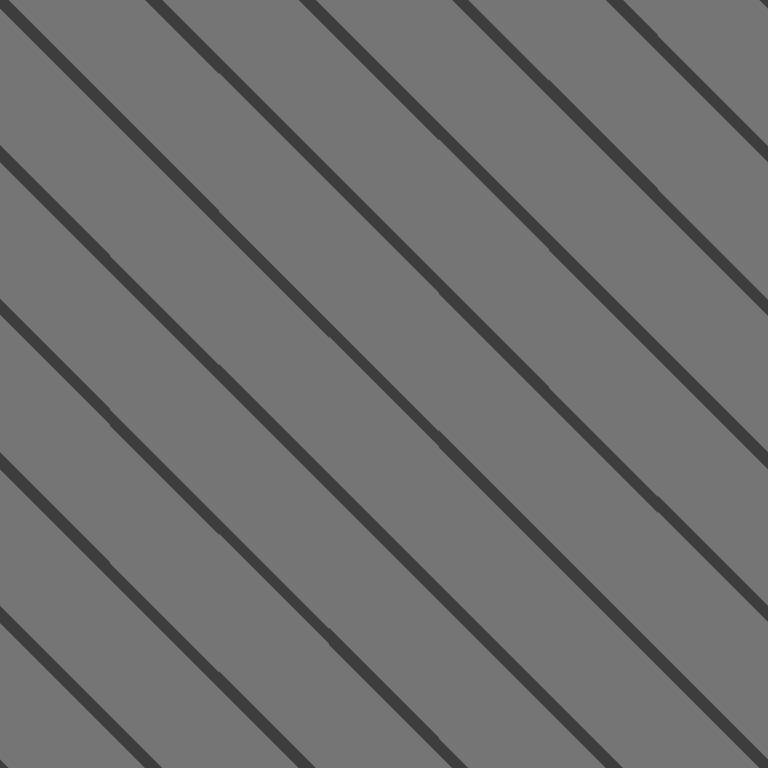
A Shadertoy shader for this pattern:

```glsl
const float REPEATS = 5.0;
const float NICK_CELLS = 7.0;
const float LINE_WIDTH = 0.0159;
const float NICK_DEPTH = 0.0011;
const vec3 GROUND_GREY = vec3(0.46);
const vec3 LINE_GREY = vec3(0.24);

float hash(vec2 p) {
    return fract(sin(dot(p, vec2(127.1, 311.7))) * 43758.5453);
}

// Rare small step in one edge of a line, constant within each cell
float edgeNick(float along, float lineId, float side, float cells, float depth) {
    float cell = mod(floor(along * cells), cells);
    float chance = hash(vec2(cell + 0.5, lineId * 2.0 + side));
    return depth * step(0.86, chance);
}

// Coverage of falling diagonals; line ids wrap across the canvas
float diagonalLines(vec2 uv, float repeats, float width, float blur) {
    float phase = (uv.x + uv.y) * repeats;
    float nearest = floor(phase + 0.5);
    float dist = (phase - nearest) / (repeats * sqrt(2.0));
    float lineId = mod(nearest, repeats);
    float side = step(0.0, dist);
    float nick = edgeNick(uv.x, lineId, side, NICK_CELLS, NICK_DEPTH);
    float edge = abs(dist) - 0.5 * width + nick;
    return 1.0 - smoothstep(-blur, blur, edge);
}

void mainImage(out vec4 fragColor, in vec2 fragCoord) {
    vec2 uv = fragCoord / iResolution.xy;
    float blur = 0.7 / min(iResolution.x, iResolution.y);
    float coverage = diagonalLines(uv, REPEATS, LINE_WIDTH, blur);
    fragColor = vec4(mix(GROUND_GREY, LINE_GREY, coverage), 1.0);
}
```
